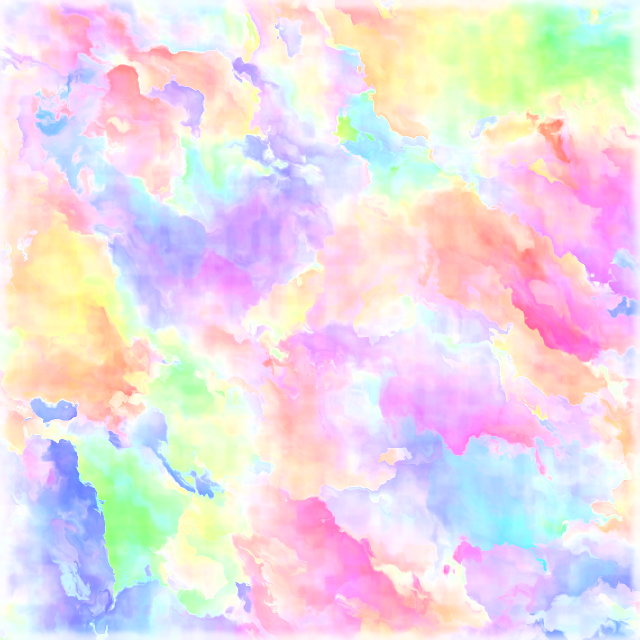
This texture is drawn by a Shadertoy shader. Its source:

```glsl
// Draws a pastel motion-field map: direction sets the hue, speed the saturation.
// A smooth random vector field is overlaid by torn, cloud-like patches that have
// one crisp rim and fade inward; fine blocky noise adds small streaks.

const int PATCH_LAYERS = 5;
const float BASE_SPEED = 0.74;
const float PATCH_SPEED = 0.54;
const float STREAK_SPEED = 0.035;

vec2 hash2(vec2 p) {
    vec2 s = vec2(dot(p, vec2(127.1, 311.7)), dot(p, vec2(269.5, 183.3)));
    return fract(sin(s) * 43758.5453) * 2.0 - 1.0;
}

// Value noise in -1..1; a small ramp gives flat blocks with narrow transitions.
vec2 noise2(vec2 p, float ramp) {
    vec2 cell = floor(p);
    vec2 t = smoothstep(0.5 - 0.5 * ramp, 0.5 + 0.5 * ramp, fract(p));
    vec2 low = mix(hash2(cell), hash2(cell + vec2(1.0, 0.0)), t.x);
    vec2 high = mix(hash2(cell + vec2(0.0, 1.0)), hash2(cell + vec2(1.0)), t.x);
    return mix(low, high, t.y);
}

// Octaves grow blockier as they get finer.
vec2 fbm2(vec2 p, float seed) {
    vec2 sum = vec2(0.0);
    float weight = 0.5;
    for (int i = 0; i < 6; i++) {
        float ramp = mix(1.0, 0.45, float(i) / 5.0);
        sum += weight * noise2(p + seed * vec2(7.3, 3.7), ramp);
        p = p * 2.03 + vec2(5.2, 1.3);
        weight *= 0.5;
    }
    return sum;
}

// Patch coverage: crisp or soft at the rim, thinning toward the inside.
float patchMask(float depth, float softness) {
    float rim = smoothstep(0.0, mix(0.02, 0.3, softness), depth);
    return rim * exp(-2.2 * max(depth, 0.0));
}

vec2 flowField(vec2 p) {
    // Sheared, warped domain so that shapes drift down to the right
    vec2 q = p + vec2(0.0, 0.3 * p.x);
    q += 0.07 * fbm2(p * 5.0, 1.0);
    q += 0.006 * noise2(p * vec2(70.0, 45.0), 0.4);

    vec2 flow = BASE_SPEED * fbm2(q * 6.0, 2.0);
    for (int i = 0; i < PATCH_LAYERS; i++) {
        float seed = 11.0 + 5.0 * float(i);
        float depth = fbm2(q * vec2(4.6, 5.4), seed).x - 0.03;
        float softness = 0.5 + 0.5 * noise2(q * 5.0 + seed, 1.0).y;
        vec2 push = PATCH_SPEED * noise2(q * 5.0 - seed * 1.7, 1.0);
        push += 0.2 * fbm2(q * 14.0, seed + 2.0);
        flow = mix(flow, push, patchMask(depth, softness * softness));
    }

    // Upright and level streaks
    flow += STREAK_SPEED * noise2(p * vec2(58.0, 21.0), 0.5);
    flow += STREAK_SPEED * noise2(p * vec2(27.0, 64.0) + 40.0, 0.5);
    return flow;
}

// Colour wheel with wide orange and blue-violet arcs, narrow green ones.
float wheelHue(float turn) {
    float arcs[6] = float[6](0.25, 0.14, 0.09, 0.18, 0.22, 0.12);
    float start = 0.0;
    float hue = 0.0;
    for (int i = 0; i < 6; i++) {
        hue += clamp((turn - start) / arcs[i], 0.0, 1.0);
        start += arcs[i];
    }
    return hue / 6.0;
}

vec3 hueColor(float hue) {
    vec3 k = fract(hue + vec3(0.0, 2.0, 1.0) / 3.0);
    return clamp(abs(k * 6.0 - 3.0) - 1.0, 0.0, 1.0);
}

vec3 flowColor(vec2 flow, float strength) {
    float turn = fract(atan(flow.y, flow.x) / 6.2831853);
    float saturation = min(length(flow) * strength, 0.92);
    return mix(vec3(1.0), hueColor(wheelHue(turn)), saturation);
}

void mainImage(out vec4 fragColor, in vec2 fragCoord) {
    vec2 p = fragCoord / min(iResolution.x, iResolution.y);
    vec2 uv = fragCoord / iResolution.xy;

    // Motion dies out in a thin ragged frame
    vec2 inset = min(uv, 1.0 - uv);
    float ragged = 0.006 * noise2(p * 30.0, 0.6).x;
    float frame = smoothstep(0.0, 0.02, min(inset.x, inset.y) + ragged);

    vec3 color = flowColor(flowField(p), mix(0.3, 1.0, frame));
    fragColor = vec4(color, 1.0);
}
```
